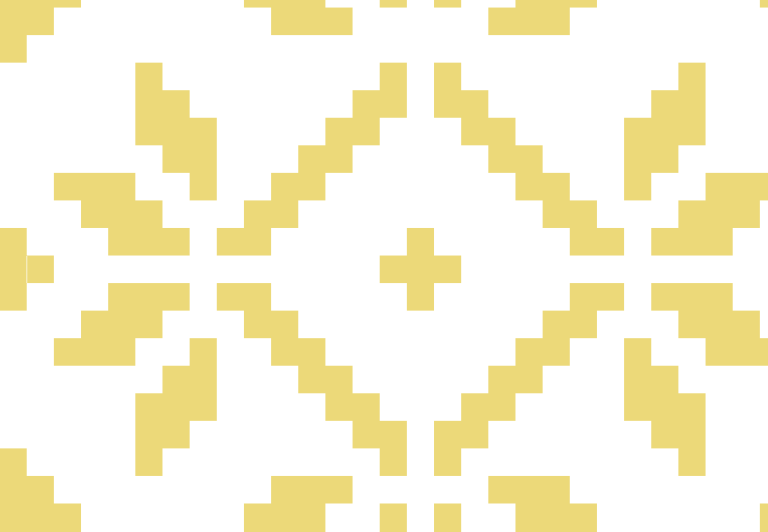
This pattern is drawn by a Shadertoy shader. Its source:

```glsl
// Stepped cross-stitch lozenge with a small plus, flanked by petal stars.
// Each stitch is tested by integer rules on folded grid coordinates;
// neighbouring stitches are blended by pixel coverage for smooth edges.

#define STITCH vec2(0.05104, 0.05179)   // stitch size, in canvas heights
#define CENTRE vec2(0.0685, -0.0062)    // lozenge centre from canvas centre
#define HALF_REPEAT 15.0                // stitches from one plus to the next
#define EDGE_ROW 9.0                    // outermost row of the border motif
#define SEAM_WIDTH 0.025                // hairline beside the side plus
#define SEAM_STRENGTH 0.5
#define GOLD vec3(0.925, 0.851, 0.475)
#define GROUND vec3(1.0)

bool within(float x, float lo, float hi) {
    return x > lo - 0.5 && x < hi + 0.5;
}

// 1 where a stitch is gold, 0 where the ground shows
float stitch(vec2 cell) {
    // Mirror left to right, then about the side plus
    float a = HALF_REPEAT - abs(HALF_REPEAT - abs(cell.x));
    float b = abs(cell.y);

    // Central motif: plus signs and stepped lozenge
    bool plusSign = min(a, HALF_REPEAT - a) + b < 1.5;
    bool lozenge = a > 0.5 && b > 0.5 && within(a + b, 7.0, 8.0);

    // Star petals, lying and upright
    bool lying = within(b, 1.0, 3.0) && within(a - b, 8.0, 10.0);
    bool upright = within(a, 8.0, 10.0) && within(a - b, 3.0, 5.0);

    // Border motif: it sits one row farther out above than below
    float row = min(cell.y > 0.0 ? b - 1.0 : b, EDGE_ROW);
    bool corner = a + row > 21.5;
    bool borderPetal = row > 7.5 && within(row - a, 3.0, 5.0);
    bool borderDot = row > 8.5 && within(a, 1.0, 1.0);

    return plusSign || lozenge || lying || upright
        || corner || borderPetal || borderDot ? 1.0 : 0.0;
}

void mainImage(out vec4 fragColor, in vec2 fragCoord) {
    vec2 p = (fragCoord - 0.5 * iResolution.xy) / iResolution.y;
    vec2 grid = (p - CENTRE) / STITCH;      // whole numbers at stitch centres
    vec2 pixel = 1.0 / (STITCH * iResolution.y);

    // Coverage of the pixel by the four nearest stitches
    vec2 base = floor(grid);
    vec2 t = clamp((grid - base - 0.5) / pixel + 0.5, 0.0, 1.0);
    float lower = mix(stitch(base), stitch(base + vec2(1.0, 0.0)), t.x);
    float upper = mix(stitch(base + vec2(0.0, 1.0)), stitch(base + 1.0), t.x);
    float gold = mix(lower, upper, t.y);

    // Faint seam where the side plus meets its arm
    float seamDistance = abs(abs(grid.x) - (HALF_REPEAT - 0.5));
    float seam = clamp((SEAM_WIDTH - seamDistance) / pixel.x + 0.5, 0.0, 1.0);
    seam *= step(abs(grid.y), 0.5);
    gold *= 1.0 - SEAM_STRENGTH * seam;

    fragColor = vec4(mix(GROUND, GOLD, gold), 1.0);
}
```
